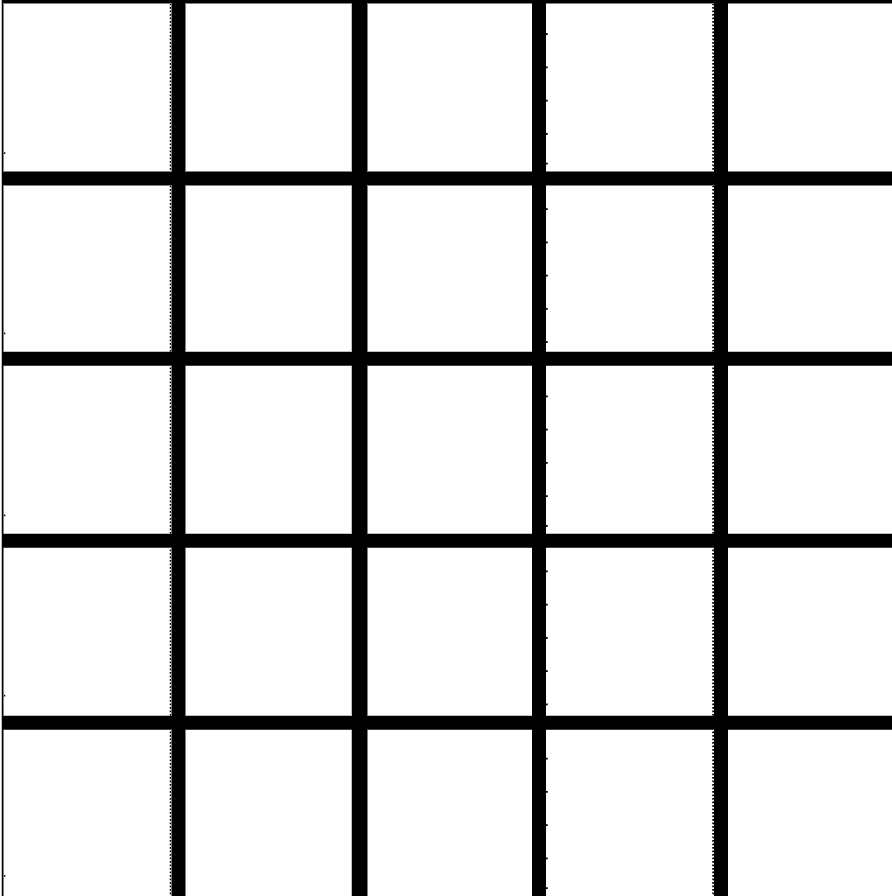
Reproduce this pattern procedurally as a Shadertoy shader.

```glsl
// Black square grid on white, with finely serrated and ticked vertical bars.

// Antialiased coverage of the interval from lo to hi.
float span(float x, float lo, float hi, float soft) {
    return clamp(min(x - lo, hi - x) / soft + 0.5, 0.0, 1.0);
}

float box(vec2 p, vec2 lo, vec2 size, float soft) {
    return span(p.x, lo.x, lo.x + size.x, soft) * span(p.y, lo.y, lo.y + size.y, soft);
}

void mainImage(out vec4 fragColor, in vec2 fragCoord) {
    // The canvas is 512 units high, measured downward from its top.
    float soft = 512.0 / iResolution.y;
    vec2 p = vec2(fragCoord.x, iResolution.y - fragCoord.y) * soft;

    // Thin border at the left.
    float ink = span(p.x, 1.0, 2.0, soft);

    // Horizontal bars; the first is cut off by the top edge.
    for (int i = -1; i < 4; i++) {
        float top = floor(98.02 + 103.67 * float(i));
        ink = max(ink, span(p.y, top, top + 8.0, soft) * step(1.0, p.x));
    }

    // Vertical bars; the outer two have a serrated left side.
    float teeth = span(mod(p.y + 0.5, 2.0), 0.5, 1.5, soft);
    for (int i = 0; i < 4; i++) {
        float left = floor(98.0 + 103.34 * float(i));
        float width = i == 1 ? 9.0 : 8.0;
        ink = max(ink, span(p.x, left, left + width, soft));
        if (i % 3 == 0) ink = max(ink, teeth * span(p.x, left - 1.0, left, soft));
    }

    // Small ticks: five per cell beside the third bar, one per cell at the border.
    for (int row = 0; row < 5; row++) {
        bool even = row % 2 == 0;
        float first = 19.0 + 207.0 * float(row / 2) + (even ? 0.0 : 100.0);
        for (int j = 0; j < 5; j++) {
            float y = first + 19.0 * float(j) - (even && j == 4 ? 2.0 : 0.0);
            ink = max(ink, box(p, vec2(312.0, y), vec2(1.0), soft));
        }
        float y = floor(87.6 + 103.3 * float(row));
        ink = max(ink, box(p, vec2(2.0, y), vec2(1.0), soft));
    }

    fragColor = vec4(vec3(1.0 - ink), 1.0);
}
```
